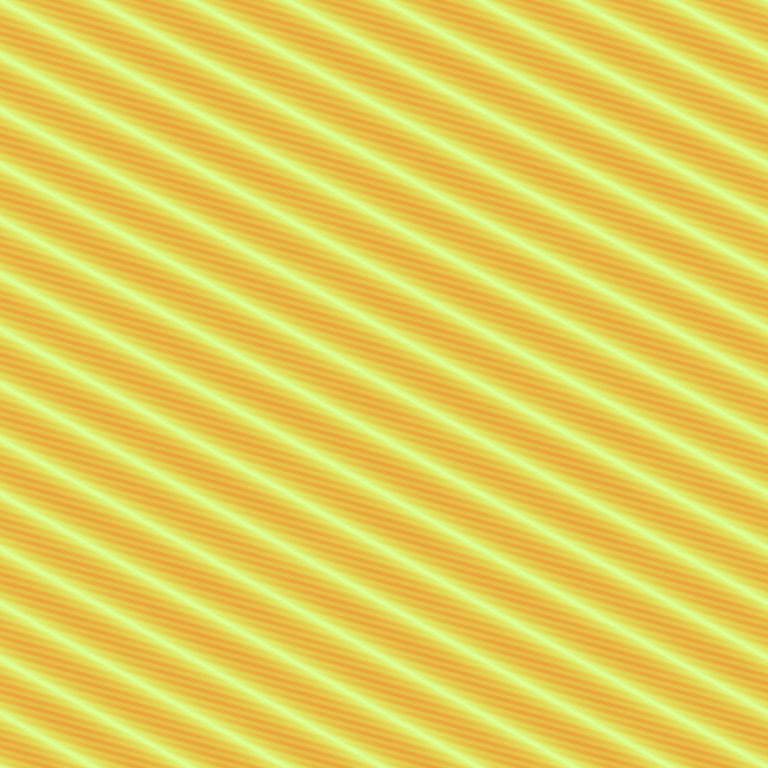
A WebGL 1 fragment shader for this pattern:

```glsl
precision highp float;
// Glowing diagonal ridges over orange bands combed with fine, shallower streaks.

uniform vec2 u_resolution;

const float PI = 3.14159265;
const vec2 RIDGE_REPEATS = vec2(8.0, 14.0);   // whole cycles across and down
const vec2 STREAK_REPEATS = vec2(26.0, 98.0);
const vec2 GRAIN_CELLS = vec2(6.0, 24.0);
const float GRAIN_SHEAR = 6.0;                // cells of rise per canvas width

// Phase in cycles of a plane wave; whole repeats keep it tileable.
float wavePhase(vec2 uv, vec2 repeats) {
  return dot(uv, repeats);
}

// Random unit gradient, wrapped on the sheared cell lattice.
vec2 cellGradient(vec2 cell, vec2 cells, float shear) {
  float wraps = floor(cell.x / cells.x);
  cell -= wraps * vec2(cells.x, shear);
  cell.y = mod(cell.y, cells.y);
  float angle = 2.0 * PI * fract(sin(dot(cell, vec2(127.1, 311.7))) * 4375.85);
  return vec2(cos(angle), sin(angle));
}

// Gradient noise that tiles over the unit canvas.
float grainNoise(vec2 uv, vec2 cells, float shear) {
  vec2 p = uv * cells + vec2(0.0, uv.x * shear);
  vec2 i = floor(p);
  vec2 f = p - i;
  vec2 w = f * f * f * (f * (f * 6.0 - 15.0) + 10.0);
  vec2 e = vec2(1.0, 0.0);
  float a = dot(cellGradient(i, cells, shear), f);
  float b = dot(cellGradient(i + e.xy, cells, shear), f - e.xy);
  float c = dot(cellGradient(i + e.yx, cells, shear), f - e.yx);
  float d = dot(cellGradient(i + e.xx, cells, shear), f - e.xx);
  return mix(mix(a, b, w.x), mix(c, d, w.x), w.y);
}

// Zero on the ridge crest, one in the valley, with a softened crest.
float valleyDepth(float phase, float softness) {
  float s = sin(PI * phase);
  return sqrt(s * s + softness * softness) - softness;
}

// Orange through gold to pale lime.
vec3 citrusRamp(float t) {
  t = clamp(t, 0.0, 1.0);
  float glow = t * t * t * t;
  return vec3(0.925 - 0.055 * t, 0.58 + 0.42 * t, 0.22 + 0.13 * t + 0.25 * glow);
}

void main() {
  vec2 uv = gl_FragCoord.xy / u_resolution;

  // Broad ridges
  float depth = valleyDepth(wavePhase(uv, RIDGE_REPEATS), 0.04);
  float level = 1.0 - 0.75 * depth;

  // Fine streaks and faint unevenness, fading out on the crests
  float streak = sin(2.0 * PI * wavePhase(uv, STREAK_REPEATS));
  float grain = grainNoise(uv, GRAIN_CELLS, GRAIN_SHEAR);
  level += depth * (0.14 * streak + 0.06 * grain);

  gl_FragColor = vec4(citrusRamp(level), 1.0);
}
```
